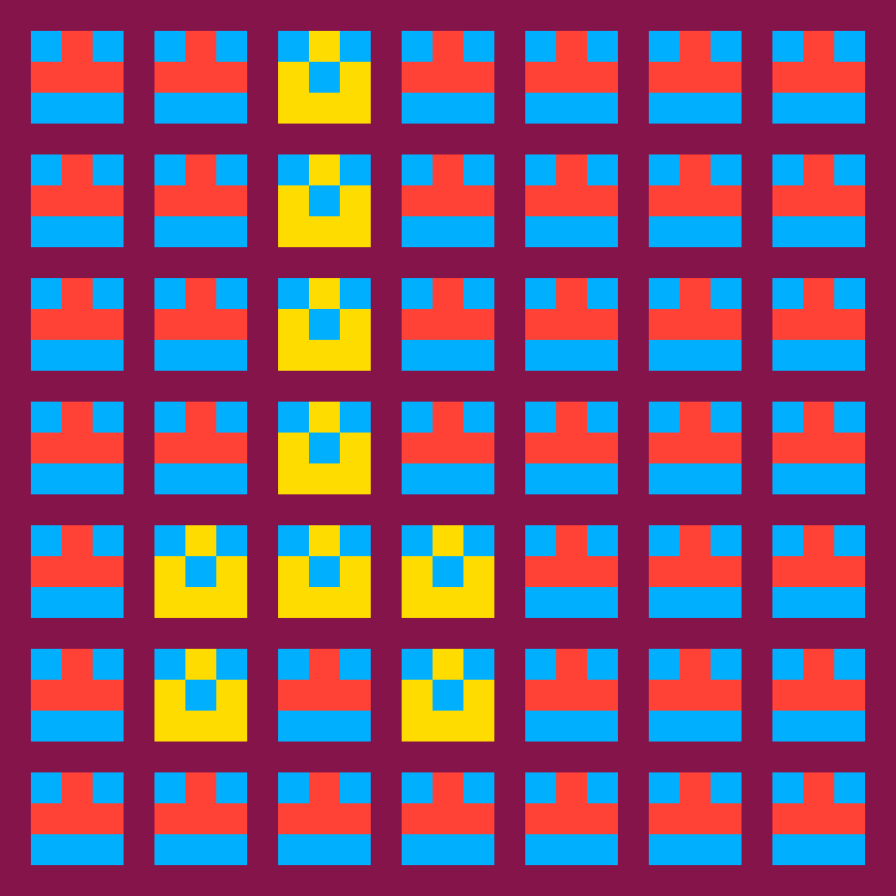
This pattern is drawn by a Shadertoy shader. Its source:

```glsl
// Seven by seven grid of 3x3-block tiles, with a branching motif of accent tiles.

const int TILES = 7;         // tiles across and down
const int BLOCKS = 3;        // blocks along a tile side
const int PITCH = BLOCKS + 1; // tile plus a gap one block wide
const float CELLS = float(TILES * PITCH + 1);

const int STEM_COLUMN = 2;   // column the accent motif is centred on
const int FORK_ROW = 2;      // row where the stem meets its two legs
const int FOOT_ROW = 1;      // lowest row of the legs

const vec3 GAP_COLOR = vec3(0.522, 0.078, 0.294);
const vec3 BLUE = vec3(0.0, 0.69, 1.0);
const vec3 RED = vec3(1.0, 0.255, 0.212);
const vec3 YELLOW = vec3(1.0, 0.863, 0.0);

// A stem running to the top edge, with a leg on either side.
bool isAccentTile(ivec2 tile) {
    int offset = abs(tile.x - STEM_COLUMN);
    bool stem = offset == 0 && tile.y >= FORK_ROW;
    bool leg = offset == 1 && tile.y >= FOOT_ROW && tile.y <= FORK_ROW;
    return stem || leg;
}

// Colour of one square cell, counted from the lower left.
vec3 cellColor(vec2 cell) {
    ivec2 index = ivec2(cell);
    ivec2 tile = index / PITCH;
    ivec2 block = index - tile * PITCH - 1;
    if (min(block.x, block.y) < 0) return GAP_COLOR;

    bool accent = isAccentTile(tile);
    bool topCorner = block.y == 2 && block.x != 1;
    bool center = block.x == 1 && block.y == 1;
    bool bottom = block.y == 0;
    bool blue = topCorner || (accent ? center : bottom);
    return blue ? BLUE : (accent ? YELLOW : RED);
}

void mainImage(out vec4 fragColor, in vec2 fragCoord) {
    float cellsPerPixel = CELLS / iResolution.y;
    vec2 p = fragCoord * cellsPerPixel;

    // Blend the cells under the pixel by the area each one covers.
    float halfPixel = 0.5 * cellsPerPixel;
    vec2 lo = floor(p - halfPixel);
    vec2 hi = floor(p + halfPixel);
    vec2 cover = clamp((p + halfPixel - hi) / cellsPerPixel, 0.0, 1.0);

    vec3 lower = mix(cellColor(lo), cellColor(vec2(hi.x, lo.y)), cover.x);
    vec3 upper = mix(cellColor(vec2(lo.x, hi.y)), cellColor(hi), cover.x);
    fragColor = vec4(mix(lower, upper, cover.y), 1.0);
}
```
